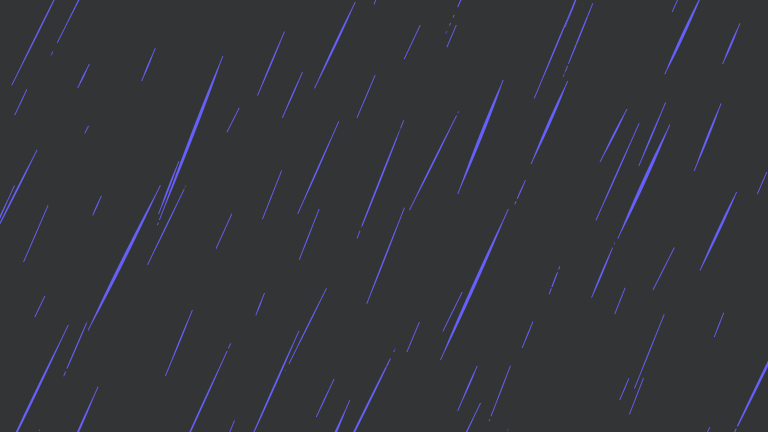
A Shadertoy shader for this pattern:

```glsl
// Slanted violet streaks like rain on a charcoal ground.
// Each cell of a jittered grid owns one tapered stroke; every pixel gathers
// the strokes of nearby cells. Lengths are in units of the canvas height.

const vec3 CHARCOAL = vec3(0.200, 0.204, 0.212);
const vec3 VIOLET = vec3(0.400, 0.375, 0.980);
const float CELL = 0.162;       // one streak per cell
const float DASH = 0.010;       // grain of the broken parts
const float HAIRLINE = 0.0020;  // thinnest drawn width

// Four random values from a cell, without sine
vec4 hash4(vec2 cell) {
    vec4 q = fract(cell.xyxy * vec4(0.1031, 0.1030, 0.0973, 0.1099));
    q += dot(q, q.wzxy + 33.33);
    return fract((q.xxyz + q.yzzw) * q.zywx);
}

// Smooth noise along a line
float lineNoise(float x, float seed) {
    float i = floor(x);
    float f = smoothstep(0.0, 1.0, x - i);
    return mix(hash4(vec2(i, seed)).x, hash4(vec2(i + 1.0, seed)).x, f);
}

// Coverage of a band, also correct when it is thinner than a pixel
float bandCoverage(float dist, float width, float pixel) {
    float reach = 0.5 * (width + pixel) - dist;
    return clamp(reach / pixel, 0.0, min(width / pixel, 1.0));
}

// Spindle-shaped stroke that breaks into dashes where it gets too thin
float streak(vec2 p, vec2 dir, float halfLength, float width,
             float skew, float fragility, float seed, float pixel) {
    float along = dot(p, dir);
    float across = abs(p.x * dir.y - p.y * dir.x);
    float t = along / halfLength;
    if (abs(t) > 1.0 || across > width + pixel) return 0.0;

    float localWidth = width * (1.0 - t * t) * (1.0 + skew * t);
    float strength = localWidth / fragility;
    float n = lineNoise(along / DASH, seed);
    float present = smoothstep(n - 0.08, n + 0.08, strength);
    return present * bandCoverage(across, max(localWidth, HAIRLINE), pixel);
}

// Streak that belongs to one cell
float cellStreak(vec2 p, vec2 cell, float pixel) {
    vec4 place = hash4(cell + 17.0);
    vec4 form = hash4(cell + 71.0);
    vec2 centre = (cell + 0.06 + 0.88 * place.xy) * CELL;

    vec2 dir = normalize(vec2(mix(0.38, 0.51, place.z), 1.0));
    float halfLength = 0.5 * mix(0.06, 0.43, form.x * form.x);
    float weight = mix(form.x, form.y, 0.5);
    float width = mix(0.0020, 0.0105, weight * weight * weight);
    float fragility = mix(0.0007, 0.0042, pow(form.z, 4.0));
    float skew = mix(-0.4, 0.4, form.w);
    float seed = floor(place.w * 512.0);
    return streak(p - centre, dir, halfLength, width, skew, fragility, seed, pixel);
}

void mainImage(out vec4 fragColor, in vec2 fragCoord) {
    float pixel = 1.0 / iResolution.y;
    vec2 p = fragCoord * pixel;
    vec2 home = floor(p / CELL);

    // Strokes reach two cells up or down and one sideways
    float ink = 0.0;
    for (int y = -2; y <= 2; y++) {
        for (int x = -1; x <= 1; x++) {
            ink = max(ink, cellStreak(p, home + vec2(x, y), pixel));
        }
    }
    fragColor = vec4(mix(CHARCOAL, VIOLET, ink), 1.0);
}
```
